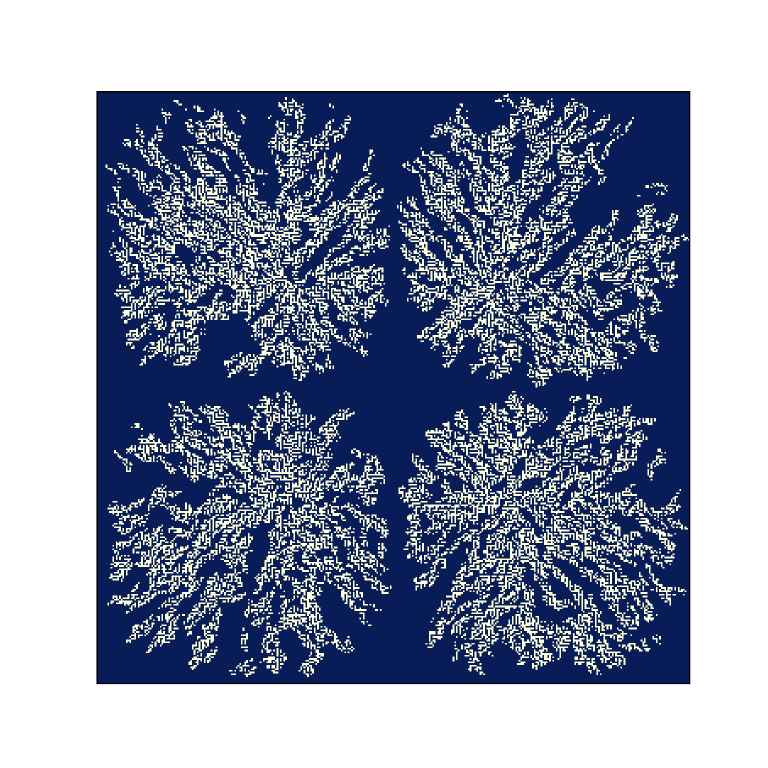
Write a Shadertoy shader that draws this pattern.

```glsl
vec2 hash2(vec2 p) {
    vec3 q = fract(p.xyx * vec3(.1031, .1030, .0973));
    q += dot(q, q.yzx + 33.33);
    return fract((q.xx + q.yz) * q.zy);
}

float segment(vec2 p, vec2 a, vec2 b) {
    vec2 ab = b - a;
    return length(p - a - ab * clamp(dot(p - a, ab) / dot(ab, ab), 0., 1.));
}

// Seed of the cluster in quadrant k (0 or 1 along each axis)
vec2 seedOf(vec2 k) {
    return vec2(mix(.322, mix(.705, .671, k.y), k.x), mix(.311, .670, k.y));
}

// Widening empty fjord: x = direction, y = start radius, z = half width
float fjord(vec2 q, vec3 f) {
    vec2 dir = vec2(cos(f.x), sin(f.x));
    float along = dot(q, dir) - f.y;
    float across = abs(dot(q, vec2(-dir.y, dir.x)));
    return min(along, f.z + .06 * along - across);
}

// Rounded square outline with fjords cut out, negative inside
float outline(vec2 p, vec2 quad) {
    vec2 c = abs(p - .25 - .5 * quad);
    float d = pow(dot(c * c, c), 1. / 3.) - .241;
    vec2 q = p - seedOf(quad);
    vec3 a, b, e, f;
    bool right = quad.x > .5;
    if (quad.y > .5) {
        a = right ? vec3(.69, .19, .03) : vec3(-2.4, .10, .022);
        b = right ? vec3(-2.74, .10, .012) : vec3(1.1, .18, .016);
        e = right ? vec3(-1.97, .09, .01) : vec3(1.78, .14, .016);
        f = right ? vec3(-1.19, .10, .011) : vec3(-.585, .08, .010);
    } else {
        a = right ? vec3(1.13, .13, .02) : vec3(2.98, .13, .02);
        b = right ? vec3(-2.3, .13, .012) : vec3(2.14, .16, .02);
        e = right ? vec3(.2, .15, .013) : vec3(1.25, .15, .02);
        f = right ? vec3(2.88, .15, .012) : vec3(-1.975, .17, .012);
    }
    return max(d, max(max(fjord(q, a), fjord(q, b)), max(fjord(q, e), fjord(q, f))));
}

vec2 node(vec2 id) {
    return id + .05 + .9 * hash2(id + 7.);
}

// Distance to a tree joining each jittered node to its neighbour nearest the seed
float tree(vec2 p, vec2 quad, float size, float slack, float keep) {
    vec2 g = p / size, seed = seedOf(quad) / size;
    float d = 9.;
    for (int k = 0; k < 9; k++) {
        vec2 id = floor(g) + vec2(k % 3, k / 3) - 1.;
        vec2 a = node(id), parent = a + .01;
        if (hash2(id + 83.).x > keep || outline(a * size, quad) > slack) continue;
        float best = 1e3;
        for (int n = 0; n < 9; n++) {
            if (n == 4) continue;
            vec2 b = node(id + vec2(n % 3, n / 3) - 1.);
            float cost = length(b - seed) + .9 * hash2(floor(b) + 51.).x;
            if (cost < best) { best = cost; parent = b; }
        }
        d = min(d, segment(g, a, parent));
    }
    return d * size;
}

// Lattice of twigs, shifted block by block: even cells link toward the seed
float twigs(vec2 cell, vec2 seedCell) {
    vec2 odd = mod(cell + floor(2. * hash2(floor(cell / 5.) + 31.)), 2.);
    float chance = hash2(cell + 67.).x;
    if (odd.x + odd.y < .5) return step(.1, chance);
    if (odd.x + odd.y > 1.5) return step(.88, chance);
    vec2 child = cell - odd * sign(seedCell - cell);
    float pick = hash2(child + 19.).x;
    return odd.x > .5 ? step(pick, .5) : step(.5, pick);
}

float cluster(vec2 p) {
    vec2 cell = floor(p * 350.);
    p = (cell + .5) / 350.;
    vec2 quad = step(.5, p), seed = seedOf(quad);
    if (twigs(cell, seed * 350. + .01) < .5) return 0.;
    // Layered sines bend the branches
    p += .006 * sin(p.yx * 63. + vec2(1., 4.)) + .003 * sin(p.yx * 171. + vec2(3., 0.));
    float reach = length(p - seed);
    if (tree(p, quad, .046, .014, 1.) > .027 - .052 * reach) return 0.;
    return step(tree(p, quad, .0165, 0., .86), .0056);
}

void mainImage(out vec4 fragColor, in vec2 fragCoord) {
    vec2 uv = fragCoord / iResolution.xy;
    vec2 px = 1. / iResolution.xy;
    vec2 low = vec2(.1265, .1100), high = vec2(.8980, .8805);
    vec2 fromEdge = abs(uv - (low + high) * .5) - (high - low) * .5;
    float box = max(fromEdge.x, fromEdge.y);
    vec3 navy = vec3(.031, .114, .345), cream = vec3(1., 1., .86);

    // Four samples per pixel smooth the branch cells
    float light = 0.;
    if (box < 0.) {
        for (int k = 0; k < 4; k++) {
            vec2 offset = (vec2(k % 2, k / 2) - .5) * .5 * px;
            light += .25 * cluster((uv + offset - low) / (high - low));
        }
    }
    vec3 color = mix(navy, cream, light);

    // White margin and thin black frame
    color = mix(color, vec3(1.), smoothstep(-.5, .5, box / px.y));
    color = mix(color, vec3(0.), 1. - smoothstep(-.5, .5, (abs(box) - .0009) / px.y));
    fragColor = vec4(color, 1.);
}
```
